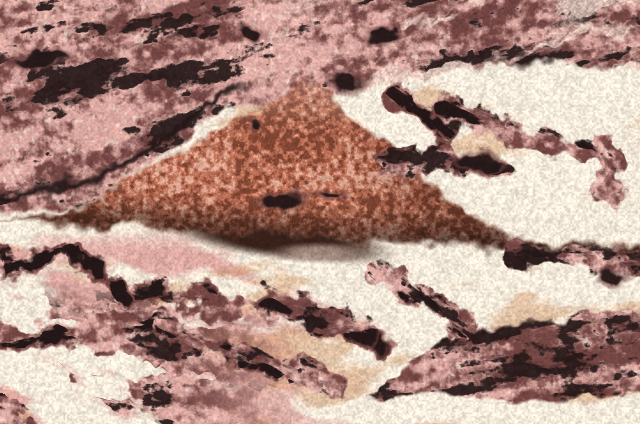
Reproduce this texture procedurally as a Shadertoy shader.

```glsl
// Cut face of fibrous tissue: a rusty wedge among cream pulp and plum veins with dark cavities.

const vec3 CREAM = vec3(0.96, 0.92, 0.86);
const vec3 PINK  = vec3(0.87, 0.67, 0.64);
const vec3 PLUM  = vec3(0.45, 0.27, 0.26);
const vec3 RUST  = vec3(0.74, 0.44, 0.34);
const vec3 DARK  = vec3(0.14, 0.09, 0.09);

// Vein segments: start xy, end xy
const vec4 VEINS[12] = vec4[](
    vec4(0.94, 0.78, 1.05, 0.69), vec4(1.04, 0.74, 1.40, 0.63),
    vec4(0.90, 0.62, 1.17, 0.61), vec4(1.42, 0.65, 1.435, 0.56),
    vec4(1.22, 0.40, 1.52, 0.39), vec4(0.89, 0.36, 1.09, 0.235),
    vec4(0.28, 0.31, 0.62, 0.28), vec4(0.62, 0.28, 0.91, 0.20),
    vec4(0.00, 0.38, 0.17, 0.41), vec4(0.17, 0.41, 0.28, 0.31),
    vec4(0.00, 0.20, 0.39, 0.23), vec4(0.39, 0.23, 0.79, 0.09));

// Cavities: centre xy, radii xy
const vec4 PITS[10] = vec4[](
    vec4(0.594, 0.706, 0.013, 0.013), vec4(0.667, 0.518, 0.052, 0.019),
    vec4(0.79, 0.53, 0.030, 0.010), vec4(1.13, 0.618, 0.050, 0.021),
    vec4(0.82, 0.80, 0.040, 0.022), vec4(0.90, 0.91, 0.035, 0.025),
    vec4(0.91, 0.20, 0.020, 0.026), vec4(1.45, 0.35, 0.035, 0.022),
    vec4(0.59, 0.92, 0.030, 0.018), vec4(0.10, 0.86, 0.070, 0.022));

float hash(vec2 p) {
    vec3 q = fract(p.xyx * vec3(0.1031, 0.1030, 0.0973));
    q += dot(q, q.yzx + 33.33);
    return fract((q.x + q.y) * q.z);
}

float noise(vec2 p) {
    vec2 i = floor(p), f = fract(p);
    f = f * f * (3.0 - 2.0 * f);
    return mix(mix(hash(i), hash(i + vec2(1, 0)), f.x),
               mix(hash(i + vec2(0, 1)), hash(i + vec2(1, 1)), f.x), f.y);
}

float fbm(vec2 p) {
    float sum = 0.0, amp = 0.52;
    for (int i = 0; i < 5; i++) {
        sum += amp * noise(p);
        p = mat2(1.6, 1.2, -1.2, 1.6) * p + 17.3;
        amp *= 0.5;
    }
    return sum;
}

// Noise stretched along a line of the given slope
float streak(vec2 p, float slope, float fineness) {
    return fbm(vec2(p.x, (p.y - slope * p.x) * 3.0) * fineness + 40.0);
}

float segment(vec2 p, vec2 a, vec2 b) {
    vec2 d = b - a;
    return length(p - a - d * clamp(dot(p - a, d) / dot(d, d), 0.0, 1.0));
}

// Soft inside mask of a signed distance
float inside(float d, float soft) { return 1.0 - smoothstep(-soft, soft, d); }

// Crumbly plum tissue with glints; light shifts it toward pink
vec3 tissue(vec2 p, float slope, float light) {
    float crumbs = fbm(p * 55.0);
    float bands = streak(p, slope, 8.0);
    vec3 c = mix(PLUM, PINK, smoothstep(0.37, 0.62, 0.5 * crumbs + 0.5 * bands + light));
    c = mix(c, CREAM, 0.45 * smoothstep(0.66, 0.90, noise(p * 105.0)) * smoothstep(0.40, 0.60, bands + light));
    float hollow = streak(p + 3.0, slope, 8.0) + 0.35 * (crumbs - 0.5) - 0.3 * light;
    return mix(c, DARK, 0.92 * smoothstep(0.56, 0.66, hollow));
}

void mainImage(out vec4 fragColor, in vec2 fragCoord) {
    vec2 p = fragCoord / iResolution.y;
    p.x += 0.753 - 0.5 * iResolution.x / iResolution.y;
    vec2 w = p + 0.06 * (vec2(fbm(p * 13.0), fbm(p * 13.0 + 70.0)) - 0.5);
    w += 0.014 * (vec2(noise(p * 60.0), noise(p * 60.0 + 30.0)) - 0.5);
    float grain = noise(p * 240.0) * 0.6 + noise(p * 120.0) * 0.4 - 0.5;
    float leftSide = 1.0 - smoothstep(0.55, 1.0, p.x);
    float lowSide = 1.0 - smoothstep(0.40, 0.48, p.y);

    // Cream pulp, stained pink at lower left, with faint ochre patches
    float stain = streak(p, -0.2, 5.0);
    vec3 col = mix(CREAM, PINK, leftSide * lowSide * smoothstep(0.40, 0.58, stain));
    col = mix(col, vec3(0.80, 0.59, 0.42), 0.5 * smoothstep(0.58, 0.72, streak(p, 0.1, 5.0)));

    // Upper tissue mass, its cream slivers and the dark fold along its rim
    float rim = min(0.5 + 0.9 * w.x * w.x, 0.80 + 0.05 * sin(4.0 * (w.x - 0.9)));
    float above = w.y - rim;
    float sliver = smoothstep(0.50, 0.58, streak(w + 9.0, 0.3, 5.0)) * (1.0 - leftSide);
    float apex = exp(-40.0 * dot(p - vec2(0.72, 0.86), p - vec2(0.72, 0.86)));
    vec3 mass = tissue(p, 0.22, 0.045 * leftSide + 0.12 * apex);
    mass = mix(mass, mix(PINK, CREAM, 0.6) * (1.0 + 0.2 * grain), 0.85 * sliver);
    float fold = abs(above - 0.045) - 0.009;
    mass = mix(mass, DARK, 0.9 * inside(fold, 0.008) * (1.0 - smoothstep(0.54, 0.60, p.x)));
    col = mix(col, mass, inside(-above, 0.008));

    // Lower right wedge and lower left patches of tissue
    float roof = min(0.09 + 0.75 * (w.x - 0.9), 0.21 + 0.12 * (w.x - 1.0));
    float block = max(w.y - roof, 0.065 - w.y);
    col = mix(col, tissue(p, 0.08, -0.03), inside(block, 0.006));
    float patches = smoothstep(0.47, 0.52, streak(w, -0.15, 5.5));
    patches *= (1.0 - smoothstep(0.40, 0.75, p.x)) * (1.0 - smoothstep(0.24, 0.36, p.y));
    col = mix(col, tissue(p, -0.15, 0.0), patches);

    // Blurred hollow beneath the wedge, with a pale lip
    float hollow = length((p - vec2(0.66, 0.435 - 0.12 * (p.x - 0.66))) / vec2(0.27, 0.048));
    col = mix(col, vec3(0.22, 0.13, 0.10), 1.0 - smoothstep(0.5, 1.1, hollow));
    float lip = length((p - vec2(0.75, 0.405)) / vec2(0.12, 0.025));
    col = mix(col, vec3(0.72, 0.62, 0.57), 0.8 * (1.0 - smoothstep(0.3, 1.1, lip)));

    // Rusty wedge with concave flanks, darkening to its base and right tip
    float rise = clamp((w.x - 0.04) / 0.68, 0.0, 1.0);
    float fall = clamp((1.21 - w.x) / 0.48, 0.0, 1.0);
    float crest = min(0.48 + 0.34 * pow(rise, 1.3), 0.43 + 0.39 * pow(fall, 1.2));
    float base = 0.485 - 0.062 * p.x;
    float wedge = max(w.y - crest, base - w.y);
    float speckle = 0.65 * fbm(p * 100.0) + 0.35 * fbm(p * 12.0);
    vec3 rust = mix(vec3(0.50, 0.27, 0.20), RUST, smoothstep(0.36, 0.52, speckle));
    rust = mix(rust, vec3(0.90, 0.70, 0.62), 0.85 * smoothstep(0.52, 0.66, speckle));
    rust *= mix(0.55, 1.0, smoothstep(0.0, 0.09, p.y - base));
    rust *= 1.0 - 0.25 * smoothstep(0.75, 1.15, p.x);
    col = mix(col, rust, inside(wedge, 0.012) * (1.0 - 0.35 * smoothstep(0.68, 0.82, p.y)));

    // Ragged plum veins with broken dark cores
    float ragged = 0.06 * (fbm(p * 24.0) - 0.5);
    for (int i = 0; i < 12; i++) {
        vec4 v = VEINS[i];
        float d = segment(w, v.xy, v.zw) - 0.020 - 0.012 * hash(v.xy * 91.0) + ragged;
        if (d > 0.01) continue;
        float slope = (v.w - v.y) / max(v.z - v.x, 0.1);
        vec3 vein = tissue(p, slope, -0.03);
        float gap = streak(p + 5.0, slope, 8.0) + 0.06 * leftSide;
        float core = inside(d + 0.010, 0.004) * smoothstep(0.54, 0.60, gap);
        col = mix(col, mix(vein, DARK, core), inside(d, 0.005));
    }

    // Open cavities with plum margins
    for (int i = 0; i < 10; i++) {
        vec4 pit = PITS[i];
        float d = (length((w - pit.xy) / pit.zw) - 1.0) * min(pit.z, pit.w);
        col = mix(col, PLUM, 0.6 * inside(d - 0.005, 0.006));
        col = mix(col, DARK, 0.95 * inside(d + 0.003, 0.004));
    }

    // Fine grain over everything
    col *= 1.0 + 0.30 * grain;
    fragColor = vec4(clamp(col, 0.0, 1.0), 1.0);
}
```
